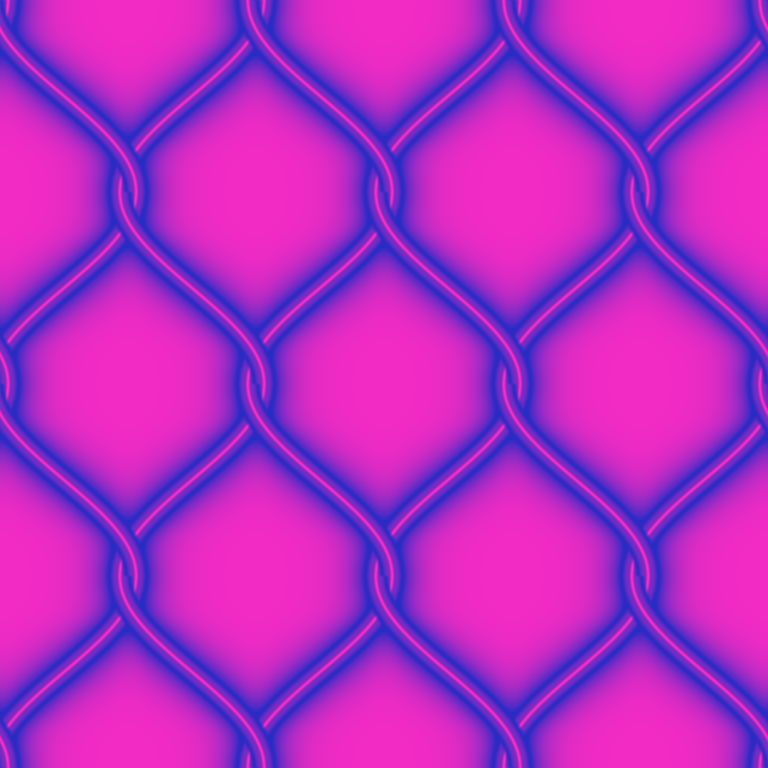
A WebGL 1 fragment shader for this texture map:

```glsl
precision highp float;
// Glowing chain-link mesh: interlocked wavy wires, three repeats across and two down.

uniform vec2 u_resolution;

const float PI = 3.14159265;
const vec2 REPEATS = vec2(3.0, 2.0);
const float SWING = 0.094;       // sideways reach of each wire
const float RADIUS = 0.0137;     // half width of a wire
const float GLINT = 0.0023;      // half width of the bright core
const float FALLOFF = 0.0215;    // reach of the dark halo
const float DARK = 0.17;
const float BODY = 0.46;
const float GROUND = 0.95;

// Distance to a family of parallel waves, corrected by their slope.
float waveDistance(vec2 p, float centre, float swing) {
    float phase = 2.0 * PI * REPEATS.y * p.y;
    float x = p.x - centre - swing * cos(phase);
    float slope = swing * 2.0 * PI * REPEATS.y * sin(phase);
    float nearest = abs(fract(x * REPEATS.x + 0.5) - 0.5) / REPEATS.x;
    return nearest / sqrt(1.0 + slope * slope);
}

float smoothMin(float a, float b, float k) {
    float h = max(k - abs(a - b), 0.0) / k;
    return min(a, b) - 0.25 * h * h * k;
}

// Brightness across a wire: dark rim, flat body, thin core.
float wireTone(float d) {
    float body = mix(BODY, DARK, smoothstep(0.45, 1.0, d / RADIUS));
    return body + 0.54 * exp(-d * d / (GLINT * GLINT));
}

// Brightness of the open cell, fading to dark beside the wires.
float groundTone(float d) {
    return mix(GROUND, DARK, exp(-max(d - RADIUS, 0.0) / FALLOFF));
}

// Lays a wire with a soft contact shadow over what lies below.
float layWire(float below, float d) {
    float shaded = mix(DARK, below, smoothstep(RADIUS * 0.9, RADIUS * 1.4, d));
    float cover = 1.0 - smoothstep(RADIUS * 0.85, RADIUS, d);
    return mix(shaded, wireTone(d), cover);
}

void main() {
    vec2 p = gl_FragCoord.xy / u_resolution;

    // Two mirrored wire families, half a repeat apart
    float left = waveDistance(p, 0.25 / REPEATS.x, -SWING);
    float right = waveDistance(p, 0.75 / REPEATS.x, SWING);
    float ground = groundTone(smoothMin(left, right, 0.02));

    // The falling strand is always on top, so the order swaps at each knot
    float leftOnTop = layWire(layWire(ground, right), left);
    float rightOnTop = layWire(layWire(ground, left), right);
    float order = smoothstep(-0.03, 0.03, sin(2.0 * PI * REPEATS.y * p.y));
    float tone = mix(leftOnTop, rightOnTop, order);

    gl_FragColor = vec4(clamp(tone, 0.0, 1.0), 0.17, 0.77, 1.0);
}
```
